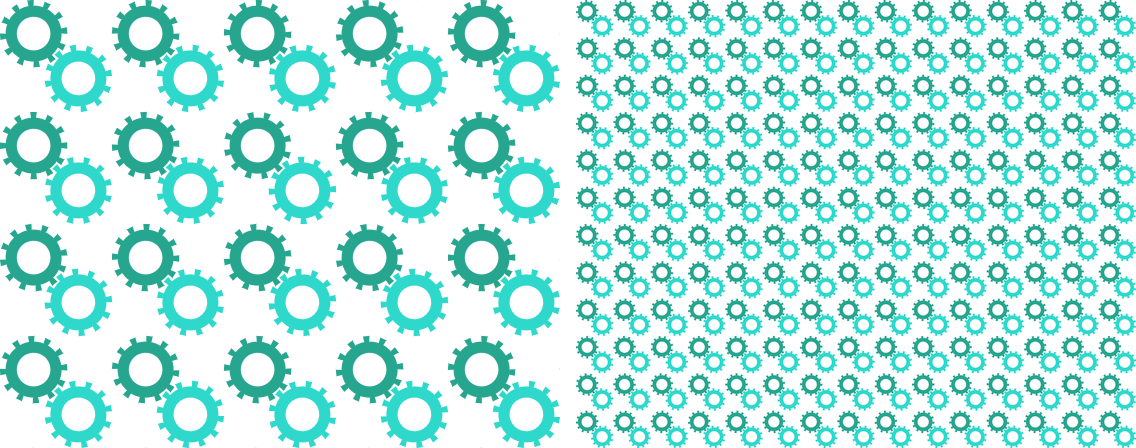
Left, the tile; right, the same tile 3 across and 3 down.
Write a WebGL 1 fragment shader that draws this pattern.

```glsl
precision highp float;
// Pairs of meshing twelve-tooth gears on a white ground, five across and four down.
// Each gear is a distance function: a ring joined with one tooth folded around it.
// Every pair is turned by its own hashed angle, and its two gears stay interlocked.

uniform vec2 u_resolution;

const vec2 REPEATS = vec2(5.0, 4.0);
const float SECTOR = 6.2831853 / 12.0;   // angle taken by one tooth

// Radii and half widths, in cell units
const float HOLE_RADIUS = 0.15;
const float ROOT_RADIUS = 0.25;
const float TIP_RADIUS = 0.3;
const float TOOTH_ROOT = 0.023;
const float TOOTH_TIP = 0.029;

const vec3 GROUND = vec3(1.0);
const vec3 DARK_TEAL = vec3(0.15, 0.65, 0.56);
const vec3 TURQUOISE = vec3(0.18, 0.85, 0.80);

float hash(vec2 id) {
  return fract(43.7 * fract(dot(id, vec2(0.7131, 0.4177)) + 0.31));
}

// Rotation of the upper gear in a pair; ids wrap at the canvas edges
float pairAngle(vec2 id) {
  return mix(-0.12, 0.23, hash(mod(id, REPEATS)));
}

// Signed distance to a gear with one tooth pointing along the given angle
float gearDistance(vec2 p, float angle) {
  float r = length(p);
  float a = atan(p.y, p.x) - angle;
  a = mod(a + 0.5 * SECTOR, SECTOR) - 0.5 * SECTOR;
  vec2 q = r * vec2(cos(a), sin(a));

  // Tooth sides flare slightly towards the tip
  float along = (q.x - ROOT_RADIUS) / (TIP_RADIUS - ROOT_RADIUS);
  float side = abs(q.y) - mix(TOOTH_ROOT, TOOTH_TIP, along);
  float tooth = max(q.x - TIP_RADIUS, side);

  return max(min(r - ROOT_RADIUS, tooth), HOLE_RADIUS - r);
}

float coverage(float dist, float pixel) {
  return clamp(0.5 - dist / pixel, 0.0, 1.0);
}

// Repeats one gear of the pair; mesh is 0 for the driver, 1 for its partner
float gearLayer(vec2 grid, vec2 center, float mesh, float pixel) {
  vec2 shifted = grid - center + 0.5;
  vec2 id = floor(shifted);
  float driver = pairAngle(id);
  float angle = mix(driver, 0.5 * SECTOR - driver, mesh);
  return coverage(gearDistance(shifted - id - 0.5, angle), pixel);
}

void main() {
  vec2 grid = gl_FragCoord.xy / u_resolution * REPEATS;
  float pixel = REPEATS.y / u_resolution.y;

  vec3 color = GROUND;
  color = mix(color, DARK_TEAL, gearLayer(grid, vec2(0.3, 0.7), 0.0, pixel));
  color = mix(color, TURQUOISE, gearLayer(grid, vec2(0.7, 0.3), 1.0, pixel));
  gl_FragColor = vec4(color, 1.0);
}
```
